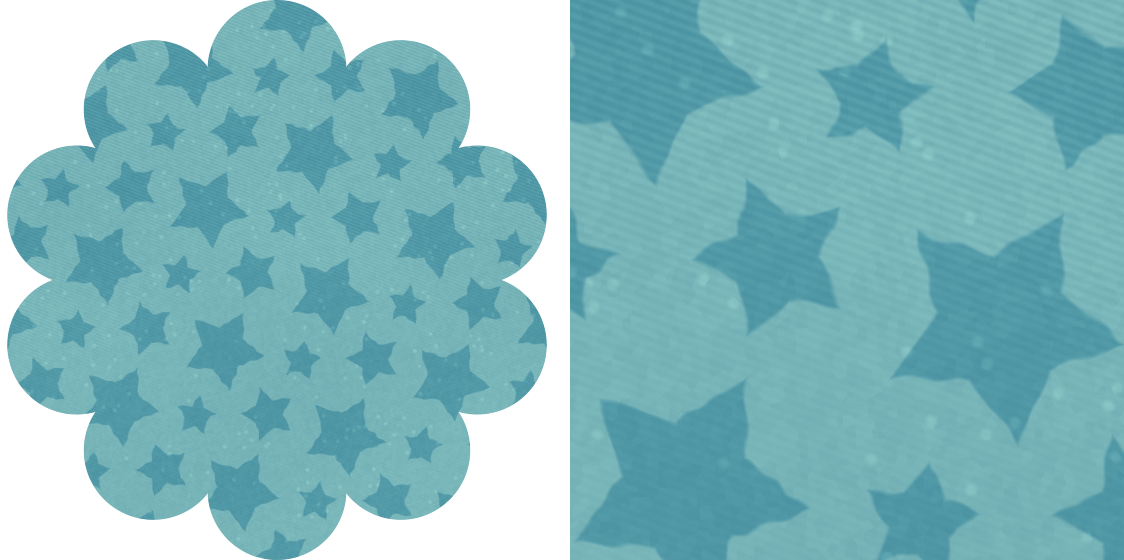
Left: the whole. Right: its middle third, enlarged.
A WebGL 1 fragment shader for this pattern:

```glsl
precision highp float;
// Star-printed cloth cut into a ten-petal scalloped rosette on white.
// Three star sizes repeat on one skewed lattice; cellular noise and
// layered sines give the cloth its mottling, pale flecks and twill.

uniform vec2 u_resolution;

const float TAU = 6.28319;

vec2 hash2(vec2 p) {
  return fract(sin(vec2(dot(p, vec2(127.1, 311.7)), dot(p, vec2(269.5, 183.3)))) * 43758.5);
}

float cross2(vec2 a, vec2 b) { return a.x * b.y - a.y * b.x; }

// Cellular noise: x = distance to the nearest point, y = random value of its cell
vec2 cellular(vec2 p) {
  vec2 cell = floor(p), best = vec2(9.0, 0.0);
  for (int j = -1; j <= 1; j++) {
    for (int i = -1; i <= 1; i++) {
      vec2 id = cell + vec2(float(i), float(j));
      float d = length(id + hash2(id) - p);
      if (d < best.x) best = vec2(d, hash2(id + 41.3).x);
    }
  }
  return best;
}

// Signed distance to a five-pointed star with one tip at the given angle
float star(vec2 p, float radius, float tipAngle) {
  float sector = TAU / 5.0;
  float a = abs(mod(atan(p.y, p.x) - tipAngle + 0.5 * sector, sector) - 0.5 * sector);
  vec2 fromTip = length(p) * vec2(cos(a), sin(a)) - vec2(radius, 0.0);
  vec2 edge = 0.54 * vec2(cos(0.5 * sector), sin(0.5 * sector)) - vec2(1.0, 0.0);
  return -cross2(normalize(edge), fromTip);
}

// Offset from the nearest node of the skewed star lattice
vec2 latticeOffset(vec2 p) {
  vec2 a = vec2(0.188, 0.099), b = vec2(0.028, -0.2525);
  vec2 node = floor(vec2(cross2(p, b), cross2(a, p)) / cross2(a, b) + 0.5);
  return p - node.x * a - node.y * b;
}

float starPrint(vec2 p) {
  p -= vec2(0.0925, -0.025);
  float large = star(latticeOffset(p), 0.074, 1.08);
  float medium = star(latticeOffset(p - vec2(-0.136, 0.038)), 0.049, 0.63);
  float small = star(latticeOffset(p - vec2(-0.077, 0.134)), 0.036, 1.39);
  return min(large, min(medium, small));
}

// Ten circles around the centre, folded into one sector
float rosette(vec2 p) {
  float sector = TAU / 10.0;
  float a = mod(atan(p.x, p.y) + 0.5 * sector, sector) - 0.5 * sector;
  vec2 folded = length(p) * vec2(sin(a), cos(a));
  return min(length(folded - vec2(0.0, 0.376)) - 0.124, length(p) - 0.36);
}

// Brightness of the cloth: 0 is the dark shade, 1 the light shade
float clothTone(vec2 p) {
  float drift = sin(p.x * 9.0 + 2.0 * sin(p.y * 7.0)) + sin(p.y * 13.0 - p.x * 5.0 + 1.0);
  vec2 mottle = cellular(p * 58.0);
  vec2 grain = cellular(p * 170.0);
  vec2 fleck = cellular(p * 75.0 + 17.0);
  float twill = sin(dot(p, vec2(0.35, 0.94)) * TAU / 0.0056);
  float twillFade = 0.12 + 0.4 * smoothstep(-0.12, 0.3, p.y + 0.25 * abs(p.x) + 0.04 * drift);
  float tone = 0.43 + 0.12 * drift + 0.35 * (mottle.y - 0.5) * smoothstep(0.9, 0.2, mottle.x);
  tone += 0.55 * (grain.y - 0.5) + twill * twillFade;
  return tone + 1.3 * step(0.93, fleck.y) * smoothstep(0.4, 0.1, fleck.x);
}

void main() {
  vec2 p = (gl_FragCoord.xy - 0.5 * u_resolution) / u_resolution.y;
  float pixel = 1.0 / u_resolution.y;

  // Slightly ragged print edges
  vec2 ragged = p + 0.0012 * vec2(sin(p.y * 190.0 + 3.0 * sin(p.x * 90.0)),
                                  sin(p.x * 210.0 + 3.0 * sin(p.y * 80.0)));
  float printed = 1.0 - smoothstep(-0.0016, 0.0016, starPrint(ragged));

  float tone = clothTone(p);
  vec3 ground = mix(vec3(0.45, 0.69, 0.71), vec3(0.49, 0.73, 0.74), tone);
  vec3 ink = mix(vec3(0.30, 0.58, 0.64), vec3(0.34, 0.62, 0.67), tone);
  vec3 cloth = mix(ground, ink, printed);

  float outside = smoothstep(-0.6 * pixel, 0.6 * pixel, rosette(p));
  gl_FragColor = vec4(mix(cloth, vec3(1.0), outside), 1.0);
}
```
